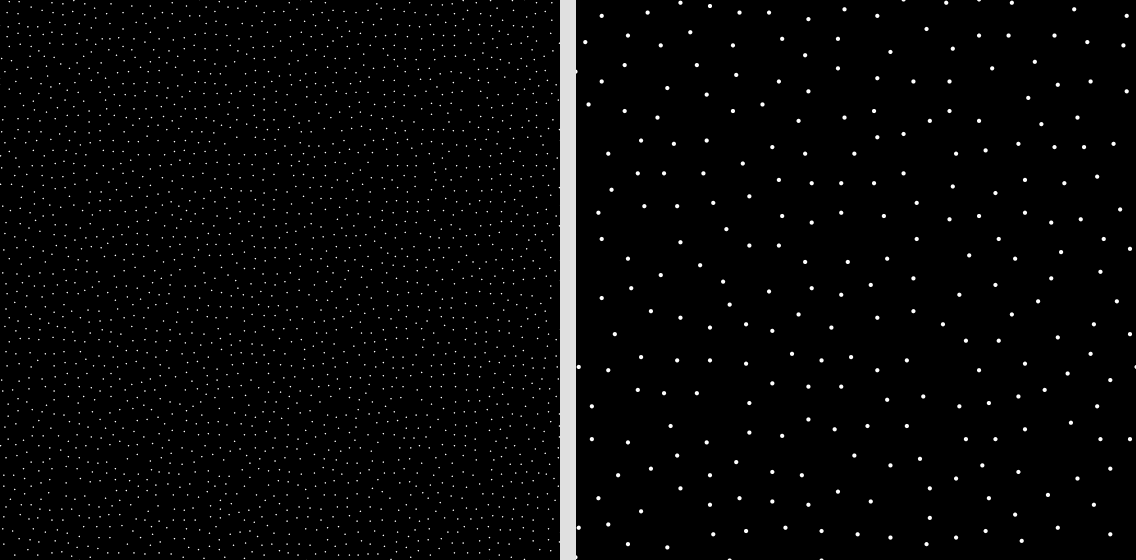
Left, the full canvas; right, a detail of the centre.
Reproduce this pattern procedurally as a WebGL 1 fragment shader.

```glsl
precision highp float;
// Fine white dots on black, scattered evenly but irregularly (blue noise).

uniform vec2 u_resolution;

const vec3 BACKGROUND = vec3(0.0);
const vec3 DOT_COLOR = vec3(1.0);
const float CELLS = 47.5;               // dots along one side of the canvas
const float LATTICE = 512.0;            // dot centres sit on this fine lattice
const float DOT_RADIUS = 0.63 / 512.0;  // in canvas units
const float SPACING = 0.95;             // dots closer than this repel, in cells
const float STIFFNESS = 0.42;           // share of the overlap each dot gives way

vec2 hash2(vec2 p) {
  vec2 q = vec2(dot(p, vec2(127.1, 311.7)), dot(p, vec2(269.5, 183.3)));
  return fract(sin(q) * 43758.5453);
}

// Shift that moves point p away from a crowding neighbour.
vec2 repel(vec2 p, vec2 neighbour) {
  vec2 away = p - neighbour;
  float d = max(length(away), 1e-4);
  return away / d * max(SPACING - d, 0.0) * STIFFNESS;
}

void main() {
  float side = min(u_resolution.x, u_resolution.y);
  vec2 uv = gl_FragCoord.xy / side;
  vec2 cell = floor(uv * CELLS);

  // One random seed per cell, in the 7 x 7 cells around this one.
  vec2 seeds[49];
  for (int j = 0; j < 7; j++) {
    for (int i = 0; i < 7; i++) {
      vec2 offset = vec2(float(i), float(j)) - 3.0;
      seeds[j * 7 + i] = offset + hash2(cell + offset);
    }
  }

  // First relaxation, for the inner 5 x 5 cells.
  vec2 relaxed[25];
  for (int j = 0; j < 5; j++) {
    for (int i = 0; i < 5; i++) {
      vec2 p = seeds[(j + 1) * 7 + i + 1];
      vec2 shift = vec2(0.0);
      for (int n = 0; n < 3; n++) {
        for (int m = 0; m < 3; m++) {
          shift += repel(p, seeds[(j + n) * 7 + i + m]);
        }
      }
      relaxed[j * 5 + i] = p + shift;
    }
  }

  // Second relaxation, for the inner 3 x 3 cells; keep the nearest dot.
  float nearest = 1.0;
  for (int j = 0; j < 3; j++) {
    for (int i = 0; i < 3; i++) {
      vec2 p = relaxed[(j + 1) * 5 + i + 1];
      vec2 shift = vec2(0.0);
      for (int n = 0; n < 3; n++) {
        for (int m = 0; m < 3; m++) {
          shift += repel(p, relaxed[(j + n) * 5 + i + m]);
        }
      }
      vec2 center = (cell + p + shift) / CELLS;
      center = (floor(center * LATTICE) + 0.5) / LATTICE;
      nearest = min(nearest, distance(uv, center));
    }
  }

  // Edge smoothed over one pixel.
  float coverage = clamp((DOT_RADIUS - nearest) * side + 0.5, 0.0, 1.0);
  gl_FragColor = vec4(mix(BACKGROUND, DOT_COLOR, coverage), 1.0);
}
```
